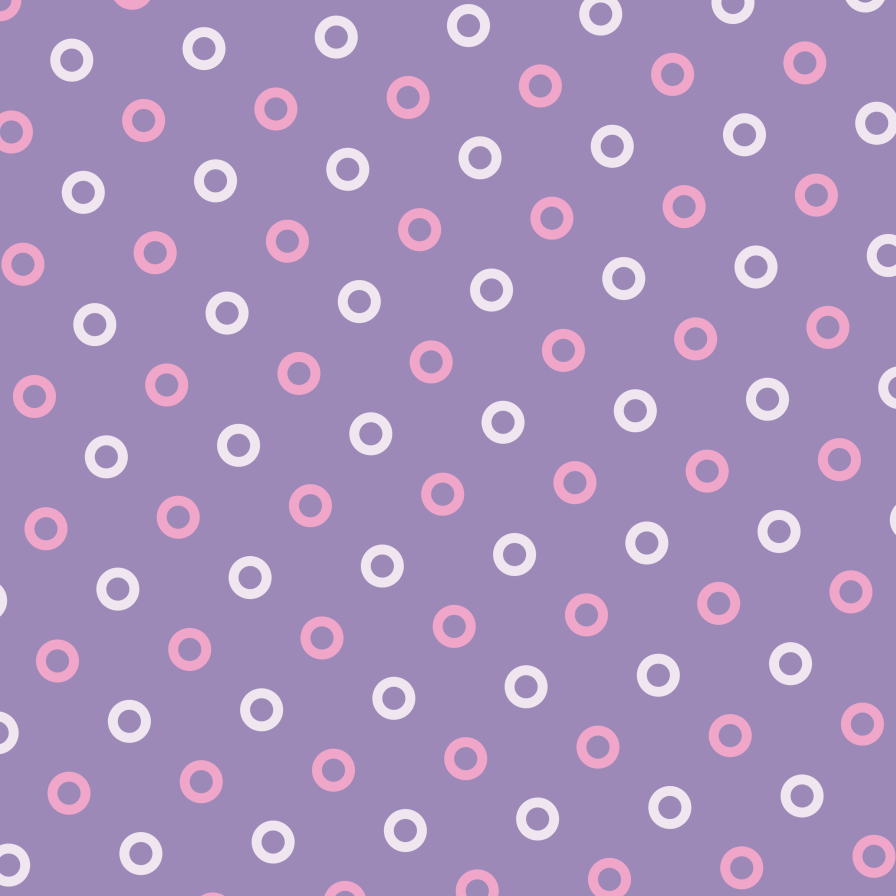
Give the GLSL for this pattern, as a three.js fragment shader.

```glsl
// Pale and pink rings on a mauve ground, set on a slightly tilted square lattice.
// Each colour owns one lattice; the pink one sits at the cell centres of the pale one.
// Rings are distance functions, repeated by folding the plane into one cell.

varying vec2 vUv;

const vec3 MAUVE = vec3(0.613, 0.538, 0.718);
const vec3 PALE = vec3(0.940, 0.900, 0.940);
const vec3 PINK = vec3(0.940, 0.650, 0.790);

const float SPACING = 0.14815;              // distance between rings of one colour
const float TILT = 0.0869;                  // lattice rotation in radians
const vec2 ANCHOR = vec2(0.0801, 0.9329);   // centre of one pale ring
const float OUTER_RADIUS = 0.0240;
const float INNER_RADIUS = 0.0129;

// Coordinates of p along axes turned counter-clockwise by angle
vec2 toTiltedAxes(vec2 p, float angle) {
  float c = cos(angle);
  float s = sin(angle);
  return vec2(c * p.x + s * p.y, c * p.y - s * p.x);
}

// Offset from the nearest lattice point
vec2 foldToCell(vec2 p, float spacing) {
  return p - spacing * floor(p / spacing + 0.5);
}

// Signed distance to a flat ring
float ringDistance(vec2 p, float inner, float outer) {
  return abs(length(p) - 0.5 * (inner + outer)) - 0.5 * (outer - inner);
}

// Smoothed coverage of a lattice of rings
float ringLattice(vec2 p, float spacing, float blur) {
  float d = ringDistance(foldToCell(p, spacing), INNER_RADIUS, OUTER_RADIUS);
  return 1.0 - smoothstep(-blur, blur, d);
}

void main() {
  float blur = 0.7 * fwidth(vUv.x);
  vec2 p = toTiltedAxes(vUv - ANCHOR, TILT);

  vec3 color = MAUVE;
  color = mix(color, PALE, ringLattice(p, SPACING, blur));
  color = mix(color, PINK, ringLattice(p - 0.5 * SPACING, SPACING, blur));
  gl_FragColor = vec4(color, 1.0);
}
```
